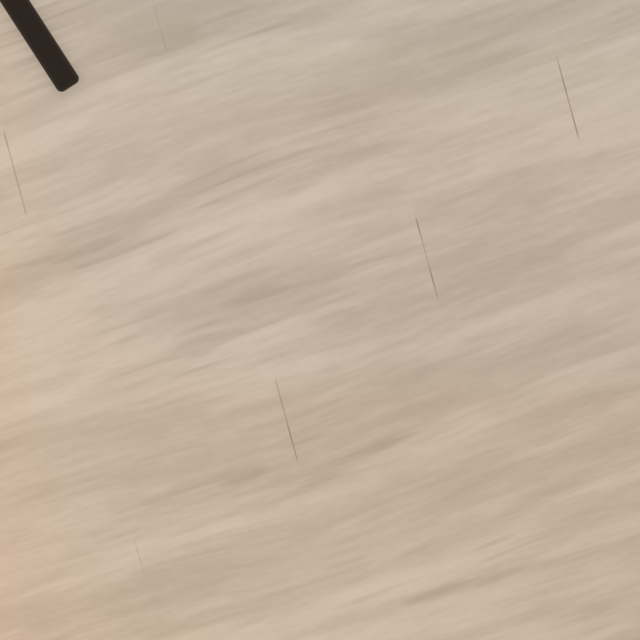
A WebGL 2 fragment shader for this texture:

```glsl
#version 300 es
precision highp float;
// Pale oak floor planks running diagonally, with staggered butt joints and soft grain.
// Grain is value noise stretched along the planks; joints follow a constant row offset.
// A dark furniture leg with a soft contact shadow enters at the upper left.

uniform vec2 u_resolution;
out vec4 outColor;

const vec3 WOOD_DARK = vec3(0.725, 0.658, 0.588);
const vec3 WOOD_LIGHT = vec3(0.812, 0.746, 0.676);
const vec3 JOINT_COLOR = vec3(0.56, 0.50, 0.44);
const vec3 LEG_COLOR = vec3(0.175, 0.15, 0.13);
const vec3 WARM_TINT = vec3(0.016, -0.006, -0.020);

const float PLANK_ANGLE = 0.332;    // radians above horizontal
const float ROW_HEIGHT = 0.168;
const float ROW_START = -0.074;
const float PLANK_LENGTH = 1.145;
const float JOINT_START = 0.245;
const float ROW_STAGGER = 0.29;
const float JOINT_SKEW = 0.068;
const float JOINT_SPAN = 0.40;      // half extent, in rows
const float JOINT_WIDTH = 0.0008;
const vec2 LEG_TOP = vec2(-0.020, 1.065);
const vec2 LEG_TIP = vec2(0.110, 0.864);
const float LEG_RADIUS = 0.0195;
const float LEG_ROUNDING = 0.009;

float hash(vec2 p) {
  return fract(sin(dot(p, vec2(127.1, 311.7))) * 43758.5453);
}

float noise(vec2 p) {
  vec2 i = floor(p), f = fract(p);
  f = f * f * (3.0 - 2.0 * f);
  return mix(mix(hash(i), hash(i + vec2(1, 0)), f.x),
             mix(hash(i + vec2(0, 1)), hash(i + vec2(1, 1)), f.x), f.y);
}

// Sum of streak layers, each finer than the last; centred on 0.5.
float woodGrain(vec2 p) {
  p.y += 0.030 * (noise(p * vec2(2.2, 4.0)) - 0.5);
  p.y += 0.006 * (noise(p * vec2(9.0, 14.0) + 7.0) - 0.5);
  float sum = 0.0, weight = 0.42;
  vec2 scale = vec2(2.4, 15.0);
  for (int i = 0; i < 5; i++) {
    sum += weight * (noise(p * scale + float(i) * 17.3) - 0.5);
    scale *= vec2(1.9, 2.0);
    weight *= 0.76;
  }
  return 0.5 + sum;
}

// Thin darker pores that gather in patches.
float pores(vec2 p) {
  p.y += 0.025 * noise(p * vec2(3.0, 5.0) + 31.0);
  float patches = smoothstep(0.45, 0.8, noise(p * vec2(3.0, 9.0) + 11.0));
  return patches * smoothstep(0.58, 0.9, noise(p * vec2(9.0, 95.0) + 53.0));
}

// Distance to a bar with a rounded end at b.
float barDistance(vec2 p, vec2 a, vec2 b, float radius, float rounding) {
  vec2 axis = normalize(b - a);
  vec2 d = p - 0.5 * (a + b);
  vec2 q = abs(vec2(dot(d, axis), dot(d, vec2(-axis.y, axis.x))));
  q -= vec2(0.5 * length(b - a), radius) - rounding;
  return length(max(q, 0.0)) + min(max(q.x, q.y), 0.0) - rounding;
}

void main() {
  vec2 uv = gl_FragCoord.xy / u_resolution;
  float pixel = 1.0 / min(u_resolution.x, u_resolution.y);

  // Plank coordinates: x along the grain, y across it.
  float c = cos(PLANK_ANGLE), s = sin(PLANK_ANGLE);
  vec2 p = vec2(c * uv.x + s * uv.y, c * uv.y - s * uv.x);
  float rowCoord = (p.y - ROW_START) / ROW_HEIGHT;
  float row = floor(rowCoord);
  float across = rowCoord - row - 0.5;
  float along = p.x - JOINT_START - ROW_STAGGER * row - JOINT_SKEW * across * ROW_HEIGHT;
  float plank = floor(along / PLANK_LENGTH);
  float plankTone = hash(vec2(row, plank) + 3.0) - 0.5;

  // Wood colour with streaks and a slight tone change per plank.
  float grain = woodGrain(p + vec2(4.0, 2.0)) + 0.10 * plankTone;
  vec3 color = mix(WOOD_DARK, WOOD_LIGHT, smoothstep(0.08, 0.92, grain));
  color -= 0.035 * pores(p + vec2(4.0, 2.0));
  color += 0.010 * (noise(uv * vec2(95.0, 140.0)) - 0.5);

  // Window light from the left, warmer towards the bottom and left edge.
  color += 0.028 * (0.5 - uv.x);
  color += WARM_TINT * (0.65 - 1.2 * uv.y + 0.9 * exp(-uv.x * 12.0));

  // Faint row seams and broken butt joints.
  float seam = 1.0 - smoothstep(0.0, 0.0025, (0.5 - abs(across)) * ROW_HEIGHT);
  color -= 0.016 * seam * noise(vec2(p.x * 7.0, row));
  float jointDistance = abs(along - PLANK_LENGTH * round(along / PLANK_LENGTH));
  float joint = 1.0 - smoothstep(JOINT_WIDTH - 0.5 * pixel, JOINT_WIDTH + pixel, jointDistance);
  joint *= 1.0 - smoothstep(JOINT_SPAN - 0.06, JOINT_SPAN + 0.03, abs(across));
  float wear = mix(0.25, 0.75, noise(vec2(p.y * 38.0, row)));
  wear *= smoothstep(-0.02, 0.16, p.y) * (1.0 - 0.6 * smoothstep(0.76, 0.82, p.y));
  color = mix(color, JOINT_COLOR, joint * wear);

  // Leg, its contact shadow and a soft sheen along one side.
  float leg = barDistance(uv, LEG_TOP, LEG_TIP, LEG_RADIUS, LEG_ROUNDING);
  color *= 1.0 - 0.10 * exp(-max(leg, 0.0) * 90.0);
  vec3 legShade = LEG_COLOR + 0.04 * smoothstep(-0.008, 0.0, leg);
  color = mix(color, legShade, 1.0 - smoothstep(-pixel, pixel, leg));

  outColor = vec4(clamp(color, 0.0, 1.0), 1.0);
}
```
